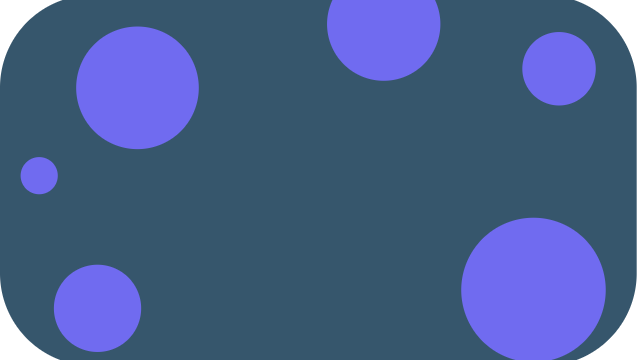
A Shadertoy shader for this background:

```glsl
// Flat violet discs scattered over a slate panel with large rounded corners.

const vec3 PAPER  = vec3(1.0);
const vec3 SLATE  = vec3(0.212, 0.336, 0.422);
const vec3 VIOLET = vec3(0.440, 0.420, 0.942);

// Lengths are in canvas heights, measured from the canvas centre.
const vec2  PANEL_CENTRE = vec2(-0.0046, -0.0012);
const vec2  PANEL_HALF   = vec2(0.8843, 0.515);
const float PANEL_RADIUS = 0.257;

// Each disc: centre x, centre y, radius.
const int DISC_COUNT = 6;
const vec3 DISCS[DISC_COUNT] = vec3[](
    vec3(-0.507,  0.256,  0.1703),
    vec3( 0.177,  0.433,  0.1574),
    vec3( 0.664,  0.309,  0.1020),
    vec3(-0.780,  0.012,  0.0516),
    vec3(-0.618, -0.3565, 0.1212),
    vec3( 0.593, -0.3055, 0.2007)
);

float roundedBox(vec2 p, vec2 halfSize, float radius) {
    vec2 q = abs(p) - halfSize + radius;
    return length(max(q, 0.0)) + min(max(q.x, q.y), 0.0) - radius;
}

// Coverage of a shape from its signed distance, softened over one pixel.
float coverage(float dist, float pixel) {
    return clamp(0.5 - dist / pixel, 0.0, 1.0);
}

void mainImage(out vec4 fragColor, in vec2 fragCoord) {
    float pixel = 1.0 / iResolution.y;
    vec2 p = (fragCoord - 0.5 * iResolution.xy) * pixel;

    // Panel on paper
    float panel = roundedBox(p - PANEL_CENTRE, PANEL_HALF, PANEL_RADIUS);
    vec3 color = mix(PAPER, SLATE, coverage(panel, pixel));

    // Union of the discs
    float discs = 1e3;
    for (int i = 0; i < DISC_COUNT; i++) {
        discs = min(discs, length(p - DISCS[i].xy) - DISCS[i].z);
    }
    color = mix(color, VIOLET, coverage(discs, pixel));

    fragColor = vec4(color, 1.0);
}
```
